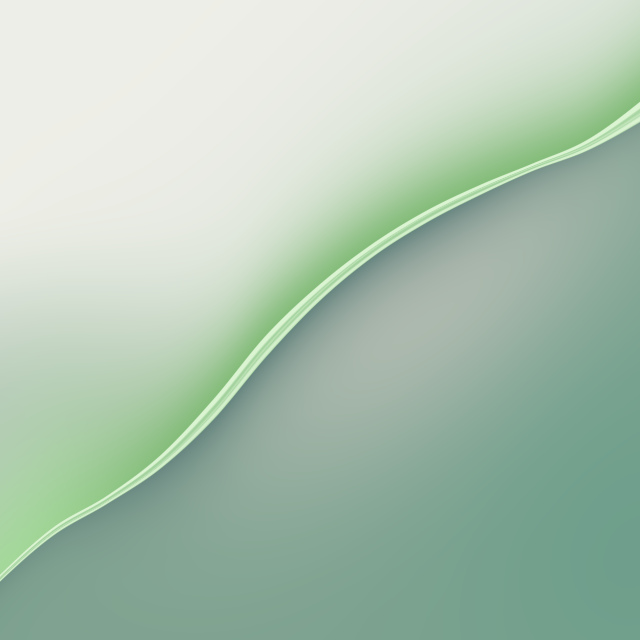
Reproduce this background procedurally as a Shadertoy shader.

```glsl
const vec3 WARM_WHITE = vec3(0.935, 0.935, 0.910);
const vec3 COOL_WHITE = vec3(0.845, 0.885, 0.845);
const vec3 MIST       = vec3(0.725, 0.785, 0.740);
const vec3 LEAF       = vec3(0.510, 0.735, 0.470);
const vec3 LIME       = vec3(0.640, 0.850, 0.600);
const vec3 SAGE       = vec3(0.490, 0.635, 0.560);
const vec3 TEAL       = vec3(0.435, 0.625, 0.550);
const vec3 SILVER     = vec3(0.725, 0.755, 0.715);
const vec3 SHADOW     = vec3(0.390, 0.510, 0.490);
const vec3 RIBBON     = vec3(0.640, 0.825, 0.620);
const vec3 SHINE      = vec3(0.860, 0.955, 0.825);

// Upper and lower ribbon heights at even steps, with one spare knot per end
const int SPANS = 12;
const vec2 KNOTS[15] = vec2[15](
    vec2(0.015, 0.005), vec2(0.102, 0.091), vec2(0.176, 0.163),
    vec2(0.225, 0.212), vec2(0.288, 0.267), vec2(0.376, 0.344),
    vec2(0.477, 0.443), vec2(0.556, 0.530), vec2(0.620, 0.599),
    vec2(0.671, 0.652), vec2(0.711, 0.695), vec2(0.745, 0.733),
    vec2(0.781, 0.764), vec2(0.841, 0.809), vec2(0.915, 0.862));

vec2 catmullRom(vec2 a, vec2 b, vec2 c, vec2 d, float t) {
    return b + 0.5 * t * (c - a + t * (2.0 * a - 5.0 * b + 4.0 * c - d
             + t * (3.0 * (b - c) + d - a)));
}

vec2 ribbonEdges(float x) {
    float s = clamp(x, 0.0, 1.0) * float(SPANS);
    int i = min(int(s), SPANS - 1);
    return catmullRom(KNOTS[i], KNOTS[i + 1], KNOTS[i + 2], KNOTS[i + 3], s - float(i));
}

float softSpot(vec2 p, vec2 center, vec2 axis, vec2 radii) {
    vec2 d = p - center;
    vec2 q = vec2(dot(d, axis), dot(d, vec2(-axis.y, axis.x))) / radii;
    return exp(-dot(q, q));
}

float stripe(float t, float center, float halfWidth, float blur) {
    return 1.0 - smoothstep(halfWidth - blur, halfWidth + blur, abs(t - center));
}

// Pale sheet with a green glow resting on the ribbon
vec3 upperSheet(vec2 p, float gap) {
    float cool = smoothstep(0.15, 1.1, 0.75 * p.x + 0.75 * (1.0 - p.y));
    vec3 color = mix(WARM_WHITE, COOL_WHITE, cool);
    float haze = (1.0 - smoothstep(0.32, 0.68, p.y)) * (1.0 - smoothstep(0.0, 0.6, p.x));
    color = mix(color, MIST, haze);
    float reach = mix(0.19, 0.095, smoothstep(0.0, 0.4, p.x));
    float glow = exp(-pow(max(gap, 0.0) / reach, 1.35));
    vec3 tint = mix(LIME, LEAF, smoothstep(0.0, 0.3, p.x));
    return mix(color, tint, 0.97 * glow);
}

// Sage sheet with a silver sheen and the shadow under the ribbon
vec3 lowerSheet(vec2 p, float gap) {
    vec3 color = mix(SAGE, TEAL, softSpot(p, vec2(0.98, 0.16), vec2(1.0, 0.0), vec2(0.3, 0.4)));
    float sheen = softSpot(p, vec2(0.65, 0.56), vec2(0.76, 0.65), vec2(0.44, 0.21));
    color = mix(color, SILVER, 0.95 * sheen);
    float middle = smoothstep(0.0, 0.35, p.x) * (1.0 - smoothstep(0.65, 1.0, p.x));
    float shade = exp(-max(gap, 0.0) / mix(0.03, 0.058, middle));
    return mix(color, SHADOW, shade * mix(0.5, 0.95, middle));
}

// Glassy band: t runs from its upper edge to its lower edge
vec3 ribbonColor(float t, float x, float blur) {
    float soft = max(0.09, blur);
    float shine = stripe(t, 0.13, 0.20, soft);
    shine = max(shine, 0.85 * stripe(t, 0.83, 0.13, soft));
    float strand = 0.52 + 0.13 * sin(7.0 * x);
    shine = max(shine, 0.5 * stripe(t, strand, 0.05, soft));
    float ends = smoothstep(0.75, 1.0, x);
    return mix(RIBBON, SHINE, clamp(shine + 0.12 * ends, 0.0, 1.0));
}

void mainImage(out vec4 fragColor, in vec2 fragCoord) {
    vec2 p = fragCoord / iResolution.xy;
    float pixel = 1.0 / iResolution.y;
    vec2 edges = ribbonEdges(p.x);
    float slope = (ribbonEdges(p.x + 0.002).x - ribbonEdges(p.x - 0.002).x) / 0.004;
    float blur = 0.75 * pixel * sqrt(1.0 + slope * slope);

    vec3 upper = upperSheet(p, p.y - edges.x);
    vec3 lower = lowerSheet(p, edges.y - p.y);
    float thickness = max(edges.x - edges.y, pixel);
    float t = (edges.x - p.y) / thickness;
    vec3 ribbon = ribbonColor(t, p.x, blur / thickness);

    // Layer the ribbon over the lower sheet, then the upper sheet over both
    vec3 color = mix(lower, ribbon, smoothstep(-blur, blur, p.y - edges.y));
    color = mix(color, upper, smoothstep(-blur, blur, p.y - edges.x));
    fragColor = vec4(color, 1.0);
}
```
